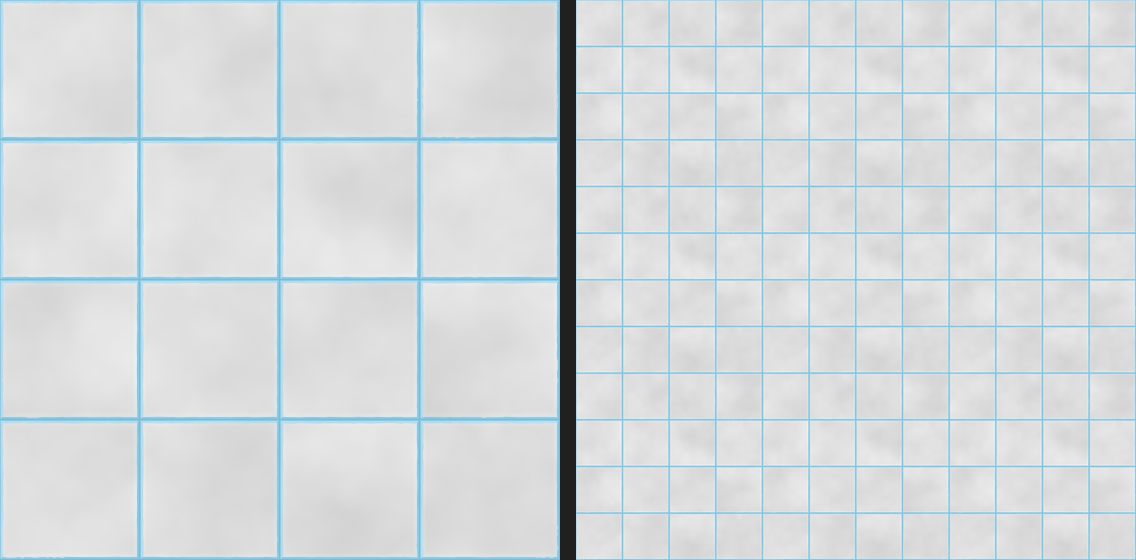
Left, the tile; right, the same tile 3 across and 3 down.
A WebGL 1 fragment shader for this pattern:

```glsl
precision highp float;

uniform vec2 u_resolution;

#define TILES 4.0
#define JOINT_HALF 0.006
#define LIT_EDGE 0.026
#define SHADE_EDGE 0.019
#define JOINT_SHIFT 0.002
#define CLOUD_CONTRAST 0.085
#define EDGE_WOBBLE 0.005
#define GLAZE vec3(0.87)
#define LIT_BLUE vec3(0.67, 0.88, 0.97)
#define SHADE_BLUE vec3(0.56, 0.78, 0.87)
#define JOINT_BLUE vec3(0.49, 0.73, 0.83)

float hash(vec2 p, float seed) {
    return fract(sin(dot(p, vec2(127.1, 311.7)) + seed * 17.3) * 4375.85);
}

// Smooth cellular noise: random values blended around jittered points, wrapping at freq
float cellular(vec2 uv, float freq, float seed) {
    vec2 p = uv * freq;
    vec2 cell = floor(p);
    float total = 0.0;
    float weights = 0.0;
    for (int j = -1; j <= 1; j++) {
        for (int i = -1; i <= 1; i++) {
            vec2 neighbour = cell + vec2(float(i), float(j));
            vec2 id = mod(neighbour, freq);
            vec2 jitter = 0.25 + 0.5 * vec2(hash(id, seed + 1.0), hash(id, seed + 2.0));
            vec2 d = neighbour + jitter - p;
            float w = max(0.0, 1.0 - dot(d, d) / 1.5625);
            w *= w * w;
            total += w * hash(id, seed);
            weights += w;
        }
    }
    return total / weights;
}

// Cloudy glaze brightness, centred on zero
float clouds(vec2 uv, float seed) {
    float sum = 0.0;
    float amplitude = 0.6;
    float freq = 7.0;
    for (int octave = 0; octave < 4; octave++) {
        sum += amplitude * (cellular(uv, freq, seed + float(octave) * 5.0) - 0.5);
        amplitude *= 0.5;
        freq *= 2.0;
    }
    return sum;
}

void main() {
    vec2 uv = gl_FragCoord.xy / u_resolution;
    float aa = 0.6 * TILES / min(u_resolution.x, u_resolution.y);

    // Tile coordinates measured from the upper left corner of each tile
    vec2 p = vec2(uv.x, 1.0 - uv.y) * TILES + JOINT_SHIFT;
    vec2 q = fract(p);
    float seed = floor(hash(mod(floor(p), TILES), 3.0) * 40.0);

    // Distances to the lit (left, top) and shaded (right, bottom) sides
    float litDist = min(q.x, q.y);
    float shadeDist = min(1.0 - q.x, 1.0 - q.y);
    float edge = min(litDist, shadeDist);
    float lit = smoothstep(-aa, aa, shadeDist - litDist);

    // Glaze with clouds, a slight tone per tile and a pale rim
    float tone = clouds(uv, seed) * CLOUD_CONTRAST * 1.4;
    tone += (hash(vec2(seed), 9.0) - 0.5) * 0.008;
    float rim = 1.0 - smoothstep(0.03, 0.055, edge);
    vec3 color = GLAZE + tone + 0.018 * rim;

    // Coloured bevel with a slightly ragged inner border
    float wobble = (cellular(uv, 96.0, 61.0) - 0.5) * EDGE_WOBBLE;
    float bevelWidth = mix(SHADE_EDGE, LIT_EDGE, lit) + wobble;
    float bevel = 1.0 - smoothstep(-aa, aa, edge - bevelWidth);
    vec3 bevelColor = mix(SHADE_BLUE, LIT_BLUE, lit);
    bevelColor += (cellular(uv, 24.0, 71.0) - 0.5) * 0.03;
    color = mix(color, bevelColor, bevel);

    // Sparse pale chips along the bevel border
    float chipPatch = smoothstep(0.62, 0.75, cellular(uv, 13.0, 83.0));
    float chipGrain = smoothstep(0.55, 0.7, cellular(uv, 160.0, 97.0));
    float chipBand = 1.0 - smoothstep(0.002, 0.008, abs(edge - bevelWidth + 0.003));
    color = mix(color, GLAZE, 0.7 * chipPatch * chipGrain * chipBand);

    // Dark joint between the bevels
    float joint = 1.0 - smoothstep(-aa, aa, edge - JOINT_HALF);
    color = mix(color, JOINT_BLUE, joint);

    gl_FragColor = vec4(color, 1.0);
}
```
